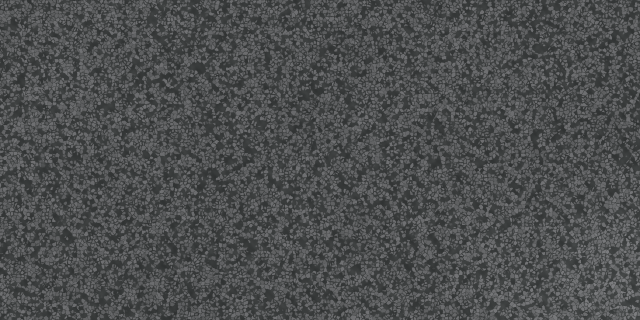
This texture is drawn by a Shadertoy shader. Its source:

```glsl
// Dark grey stone surface densely speckled with small angular pale chips.

const float CELLS = 92.0;          // chip cells per canvas height
const float EMPTY_SHARE = 0.23;    // share of cells without a chip
const float GAP_MIN = 0.01;        // inset of the largest chips, in cells
const float GAP_MAX = 0.19;        // inset of the smallest chips, in cells
const float EDGE = 0.09;           // half width of the chip edge, in cells
const float WARP = 0.22;           // bending of the chip outlines, in cells
const float MOTTLE = 0.035;        // strength of the broad light patches
const float GLOW = 0.13;           // extra light in the lower right corner
const int SAMPLES = 2;             // subsamples per axis

const vec3 GROUND_DARK = vec3(0.188, 0.198, 0.198);
const vec3 GROUND_LIGHT = vec3(0.250, 0.260, 0.260);
const vec3 CHIP_DARK = vec3(0.355, 0.360, 0.365);
const vec3 CHIP_LIGHT = vec3(0.435, 0.438, 0.446);

vec3 hash3(vec2 p) {
    vec3 q = fract(p.xyx * vec3(0.1031, 0.1030, 0.0973));
    q += dot(q, q.yxz + 33.33);
    return fract((q.xxy + q.yzz) * q.zyx);
}

// Nearest cell: x = approximate distance to its border, yz = its id
vec3 cellular(vec2 p) {
    vec2 base = floor(p);
    vec2 nearestId = base;
    float first = 9.0;
    float second = 9.0;
    for (int y = -1; y <= 1; y++) {
        for (int x = -1; x <= 1; x++) {
            vec2 id = base + vec2(x, y);
            float d = length(id + hash3(id).xy - p);
            if (d < first) {
                second = first;
                first = d;
                nearestId = id;
            } else {
                second = min(second, d);
            }
        }
    }
    return vec3(0.5 * (second - first), nearestId);
}

// Layered sines, about -1 to 1
float waves(vec2 p) {
    float sum = sin(p.x + 1.7 * sin(0.8 * p.y));
    sum += 0.7 * sin(1.9 * p.y - 0.9 * p.x + 1.3 * sin(1.4 * p.x));
    sum += 0.5 * sin(3.1 * p.x + 2.3 * p.y + 2.0);
    return sum / 2.2;
}

vec3 stone(vec2 uv) {
    // Chips: inset cells with a random size, tone and presence
    vec2 p = uv * CELLS;
    p += WARP * vec2(waves(p.yx * 2.1), waves(p * 2.3 + 4.0));
    vec3 cell = cellular(p);
    vec3 rnd = hash3(cell.yz + 71.0);
    float gap = mix(GAP_MIN, GAP_MAX, rnd.x);
    float chip = smoothstep(-EDGE, EDGE, cell.x - gap);
    chip *= step(EMPTY_SHARE, rnd.y);

    // Ground tone drifts softly between the chips
    float drift = 0.5 + 0.5 * waves(p * 0.9 + 11.0);
    vec3 ground = mix(GROUND_DARK, GROUND_LIGHT, drift);
    return mix(ground, mix(CHIP_DARK, CHIP_LIGHT, rnd.z), chip);
}

// Broad uneven light over the slab
float lighting(vec2 uv, float aspect) {
    float patches = 0.6 * waves(uv * 5.0 + 1.0) + 0.4 * waves(uv * 17.0);
    float corner = length((uv - vec2(aspect, 0.08)) * vec2(0.9, 1.3));
    return 1.0 + MOTTLE * patches + GLOW * smoothstep(0.75, 0.0, corner);
}

void mainImage(out vec4 fragColor, in vec2 fragCoord) {
    vec3 color = vec3(0.0);
    for (int j = 0; j < SAMPLES; j++) {
        for (int i = 0; i < SAMPLES; i++) {
            vec2 offset = (vec2(i, j) + 0.5) / float(SAMPLES) - 0.5;
            color += stone((fragCoord + offset) / iResolution.y);
        }
    }
    color /= float(SAMPLES * SAMPLES);
    color *= lighting(fragCoord / iResolution.y, iResolution.x / iResolution.y);
    fragColor = vec4(color, 1.0);
}
```
